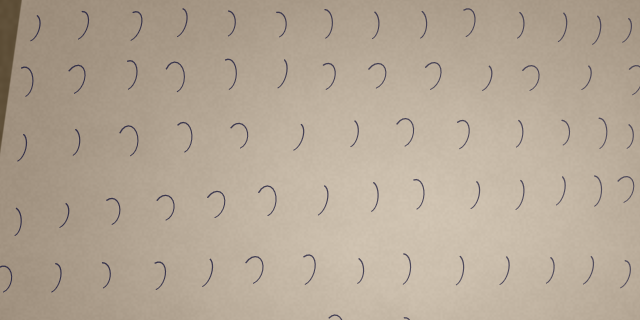
This pattern is drawn by a WebGL 1 fragment shader. Its source:

```glsl
precision highp float;
uniform vec2 u_resolution;

const int ROWS = 6;
const int MARKS = 14;
const int SEGMENTS = 12;

float hash(vec2 p) {
    vec3 q = fract(vec3(p.xyx) * 0.1031);
    q += dot(q, q.yzx + 33.33);
    return fract((q.x + q.y) * q.z);
}

float noise(vec2 p) {
    vec2 i = floor(p), f = fract(p);
    f = f * f * (3.0 - 2.0 * f);
    float low = mix(hash(i), hash(i + vec2(1.0, 0.0)), f.x);
    float high = mix(hash(i + vec2(0.0, 1.0)), hash(i + vec2(1.0, 1.0)), f.x);
    return mix(low, high, f.y);
}

float segmentDistance(vec2 p, vec2 a, vec2 b) {
    vec2 pa = p - a, ba = b - a;
    return length(pa - ba * clamp(dot(pa, ba) / dot(ba, ba), 0.0, 1.0));
}

// Spacing, squeeze at the right end, height and tilt of a row
vec4 rowLayout(float row) {
    if (row < 0.5) return vec4(0.151, 0.0078, 0.927, 0.0);
    if (row < 1.5) return vec4(0.1576, 0.0, 0.766, 0.0);
    if (row < 2.5) return vec4(0.1719, 0.018, 0.578, 0.0195);
    if (row < 3.5) return vec4(0.1589, 0.009, 0.375, 0.048);
    if (row < 4.5) return vec4(0.1563, 0.0065, 0.154, 0.013);
    return vec4(0.2104, 0.0, -0.03, 0.0);
}

vec2 markCenter(float row, float column) {
    vec4 layout = rowLayout(row);
    float late = max(column - 9.0, 0.0);
    float x = 0.12 - 0.0235 * row + layout.x * column - layout.y * late * late;
    float u = x - 1.0;
    return vec2(x, layout.z + layout.w * u - 0.021 * u * u);
}

// Point on a leaning elliptic arc, from its top (t = 0) to its tail (t = 1)
vec2 arcPoint(float t, float hook, vec2 radii, float lean) {
    float angle = mix(mix(1.15, 2.55, hook), -1.25, t);
    vec2 p = radii * vec2(cos(angle), sin(angle));
    return vec2(p.x - 0.55 * radii.x + lean * p.y, p.y);
}

// Signed distance to a pen stroke that thins towards its tail
float strokeDistance(vec2 p, float hook, vec2 radii, float lean) {
    float nearest = 1.0;
    vec2 previous = arcPoint(0.0, hook, radii, lean);
    for (int i = 1; i <= SEGMENTS; i++) {
        float t = float(i) / float(SEGMENTS);
        vec2 next = arcPoint(t, hook, radii, lean);
        float halfWidth = mix(0.0022, 0.0014, t);
        nearest = min(nearest, segmentDistance(p, previous, next) - halfWidth);
        previous = next;
    }
    return nearest;
}

float inkCoverage(vec2 p, float pixel) {
    float ink = 0.0;
    for (int r = 0; r < ROWS; r++) {
        for (int c = 0; c < MARKS; c++) {
            float row = float(r), column = float(c);
            // The last row holds only two marks, cut by the lower edge
            if (r == 5 && (c < 5 || c > 6)) continue;
            vec2 center = markCenter(row, column);
            if (center.x > 1.995) continue;
            vec2 id = vec2(column + 3.0, row * 17.0 + 5.0);
            vec2 jitter = vec2(hash(id), hash(id + 41.0)) - 0.5;
            vec2 q = p - center - jitter * vec2(0.018, 0.012);
            if (max(abs(q.x), abs(q.y)) > 0.075) continue;

            vec2 fromHooked = center - vec2(0.65, 0.6);
            float bias = 0.4 * exp(-5.0 * dot(fromHooked, fromHooked));
            float hook = smoothstep(0.4, 1.1, hash(id + 83.0) + bias);
            vec2 radii = vec2(mix(0.025, 0.031, hook), mix(0.039, 0.049, hash(id + 127.0)));
            float lean = mix(0.02, 0.28, hash(id + 191.0));
            float d = strokeDistance(q, hook, radii, lean);
            float strength = mix(0.95, 0.72, center.x * 0.5);
            ink = max(ink, strength * clamp(0.5 - d / pixel, 0.0, 1.0));
        }
    }
    return ink;
}

// Paper under a warm pool of light, with mottling and fine grain
vec3 paperColor(vec2 p) {
    float falloff = length((p - vec2(1.3, 0.3)) * vec2(0.7, 1.0));
    vec3 paper = mix(vec3(0.81, 0.76, 0.69), vec3(0.615, 0.555, 0.485),
                     smoothstep(0.0, 1.1, falloff));
    float mottle = noise(p * 9.0) + 0.6 * noise(p * 27.0) - 0.8;
    float grain = noise(p * 150.0) - 0.5;
    return paper + 0.014 * mottle + 0.022 * grain;
}

void main() {
    float pixel = 1.0 / u_resolution.y;
    vec2 p = gl_FragCoord.xy * pixel;

    vec3 color = paperColor(p);
    color = mix(color, vec3(0.17, 0.16, 0.27), inkCoverage(p, pixel));

    // Dark table beside the slanted left edge of the sheet
    float edge = p.x - 0.068 * (p.y - 0.52) / 0.48;
    vec3 table = vec3(0.37, 0.31, 0.22) + 0.03 * (noise(p * 60.0) - 0.5);
    color = mix(table, color, smoothstep(-pixel, pixel, edge));
    gl_FragColor = vec4(color, 1.0);
}
```
